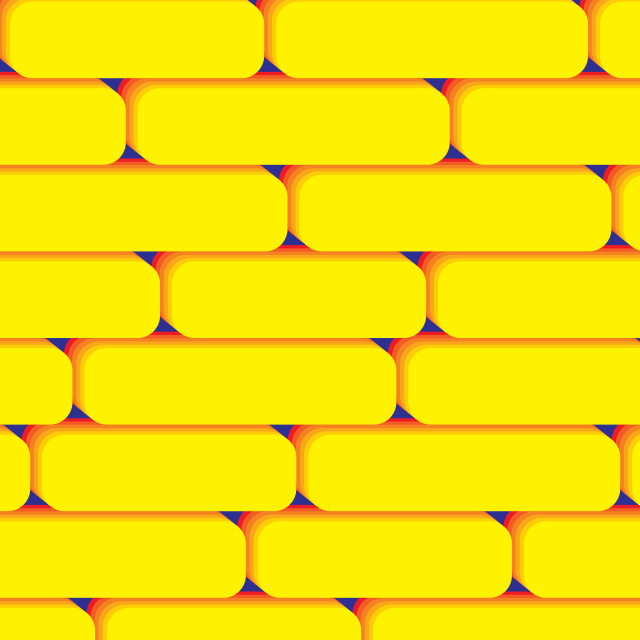
A Shadertoy shader for this pattern:

```glsl
// Staggered rows of long rounded yellow bricks on a blue ground.
// Each brick is a stack of shifted rounded boxes stepping from red to yellow;
// bricks overlap the neighbour to their right and the row beneath them.

#define ROWS 7.39            // rows per canvas height; one row is the unit
#define TOP_CUT 0.097        // part of the first row cut off by the top edge
#define SHORT_PITCH 3.0725
#define LONG_PITCH 3.74
#define GAP 0.137            // space between front faces in a row
#define FACE_HEIGHT 0.885
#define RADIUS 0.26
#define LAYER_STEP vec2(0.0472, 0.0376)
#define LAYERS 6
#define GROUND vec3(0.18, 0.19, 0.57)

const vec3 LAYER_COLOR[LAYERS] = vec3[LAYERS](
    vec3(0.93, 0.11, 0.14), vec3(0.95, 0.36, 0.14), vec3(0.96, 0.51, 0.13),
    vec3(0.98, 0.65, 0.10), vec3(1.00, 0.80, 0.03), vec3(1.00, 0.95, 0.00));

// Per row: joint position, then the two alternating brick pitches
const vec3 ROW_LAYOUT[8] = vec3[8](
    vec3(-0.022, SHORT_PITCH, LONG_PITCH), vec3(1.453, LONG_PITCH, SHORT_PITCH),
    vec3(3.320, LONG_PITCH, LONG_PITCH),   vec3(1.848, SHORT_PITCH, LONG_PITCH),
    vec3(0.837, LONG_PITCH, SHORT_PITCH),  vec3(0.349, SHORT_PITCH, LONG_PITCH),
    vec3(2.839, SHORT_PITCH, LONG_PITCH),  vec3(1.097, SHORT_PITCH, LONG_PITCH));

float roundedBox(vec2 p, vec2 halfSize, float radius) {
    vec2 q = abs(p) - halfSize + radius;
    return length(max(q, 0.0)) + min(max(q.x, q.y), 0.0) - radius;
}

// Paint one brick, back layer first; p is relative to its left joint, y down
vec3 paintBrick(vec3 color, vec2 p, float pitch, float pixel) {
    vec2 halfSize = 0.5 * vec2(pitch - GAP, FACE_HEIGHT);
    vec2 center = vec2(pitch, 1.0) - halfSize;
    for (int i = 0; i < LAYERS; i++) {
        vec2 shift = float(LAYERS - 1 - i) * LAYER_STEP;
        float d = roundedBox(p - center + shift, halfSize, RADIUS);
        color = mix(color, LAYER_COLOR[i], clamp(0.5 - d / pixel, 0.0, 1.0));
    }
    return color;
}

// Paint the bricks of one row near p, from right to left
vec3 paintRow(vec3 color, vec2 p, int row, float pixel) {
    vec3 layout_ = ROW_LAYOUT[(row + 8) % 8];
    float period = layout_.y + layout_.z;
    float x = mod(p.x - layout_.x, period);
    for (int k = 2; k >= -1; k--) {
        bool first = k == 0 || k == 2;
        float pitch = first ? layout_.y : layout_.z;
        float joint = k == 2 ? period : k == 1 ? layout_.y : k == 0 ? 0.0 : -layout_.z;
        color = paintBrick(color, vec2(x - joint, p.y - float(row)), pitch, pixel);
    }
    return color;
}

void mainImage(out vec4 fragColor, in vec2 fragCoord) {
    float pixel = ROWS / iResolution.y;
    vec2 p = vec2(fragCoord.x, iResolution.y - fragCoord.y) * pixel;
    p.y += TOP_CUT;

    // Lower rows first, so upper rows cover them
    vec3 color = GROUND;
    int row = int(floor(p.y));
    for (int i = 1; i >= -1; i--) color = paintRow(color, p, row + i, pixel);
    fragColor = vec4(color, 1.0);
}
```
